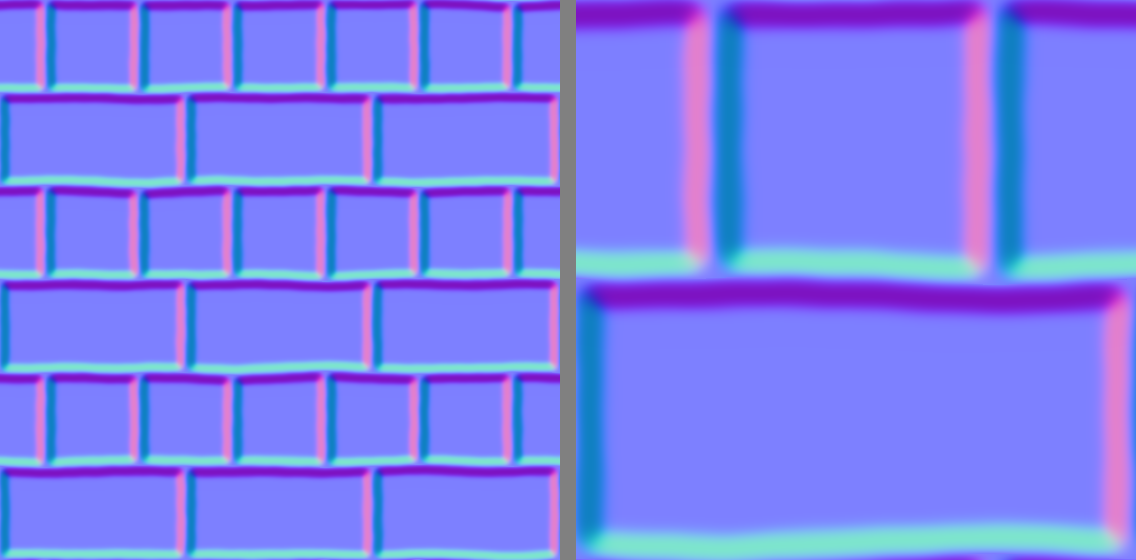
Left: the whole. Right: its middle third, enlarged.
Reproduce this texture map procedurally as a Shadertoy shader.

```glsl
// Tangent-space normal map of a brick wall: courses of long stretchers alternate
// with courses of short headers. Each brick is a raised block whose soft edge
// slopes are encoded as colour; tiling gradient noise makes the joints wander.

const float COURSES = 6.0;         // brick courses up the canvas
const float EDGE_INSET = 0.058;    // joint centre to brick edge, in course heights
const float EDGE_SOFTNESS = 0.033; // spread of the rounded edge, in course heights
const float LIT_SLOPE = 1.3;       // steepness of right and bottom edges
const float SHADED_SLOPE = 1.65;   // steepness of left and top edges

// Random unit vector for a lattice point
vec2 latticeGradient(vec2 cell) {
    float h = fract(sin(dot(cell, vec2(127.1, 311.7))) * 43758.5);
    float angle = 6.2832 * h;
    return vec2(cos(angle), sin(angle));
}

// Gradient noise that repeats every 'period' cells
float gradientNoise(vec2 p, float period, float seed) {
    vec2 cell = floor(p), f = p - cell;
    vec2 blend = f * f * f * (f * (f * 6.0 - 15.0) + 10.0);
    vec4 corner;
    for (int i = 0; i < 4; i++) {
        vec2 o = vec2(i & 1, i >> 1);
        vec2 wrapped = mod(cell + o, period) + seed;
        corner[i] = dot(latticeGradient(wrapped), f - o);
    }
    vec2 rows = mix(corner.xz, corner.yw, blend.x);
    return mix(rows.x, rows.y, blend.y);
}

// Independent noise for both axes, over the unit canvas
vec2 wobble(vec2 uv, float period, float seed) {
    return vec2(gradientNoise(uv * period, period, seed),
                gradientNoise(uv * period, period, seed + 53.0));
}

// Height of the soft edge at distance d inside the joint centre
vec2 edgeHeight(vec2 d) {
    return 1.0 / (1.0 + exp(-1.7 * (d - EDGE_INSET) / EDGE_SOFTNESS));
}

// Steepness of the soft edge, scaled to peak at one
vec2 edgeSlope(vec2 d) {
    vec2 t = (d - EDGE_INSET) / EDGE_SOFTNESS;
    return exp(-0.5 * t * t);
}

// Slope of the wall; p is measured in course heights
vec2 brickSlope(vec2 p) {
    float header = mod(floor(p.y), 2.0);
    vec2 size = vec2(2.0 - header, 1.0);
    vec2 low = vec2(mod(p.x - 0.5 * header, size.x), fract(p.y));
    vec2 high = size - low;

    // Own edges, plus the tails of the neighbours' edges across the joint
    vec2 slopeLow = edgeSlope(low), slopeHigh = edgeSlope(high);
    vec2 tailLow = edgeSlope(-low), tailHigh = edgeSlope(-high);

    // Green points down the canvas, so the vertical sign is flipped
    vec2 lit = vec2(slopeHigh.x + tailLow.x, slopeLow.y + tailHigh.y);
    vec2 shaded = vec2(slopeLow.x + tailHigh.x, slopeHigh.y + tailLow.y);
    vec2 height = edgeHeight(low) * edgeHeight(high);
    return (LIT_SLOPE * lit - SHADED_SLOPE * shaded) * height.yx;
}

// Pack a slope as a normal colour
vec3 normalColour(vec2 slope) {
    vec3 n = normalize(vec3(slope, 1.0));
    return vec3(0.49, 0.50, 0.50) + 0.5 * n;
}

void mainImage(out vec4 fragColor, in vec2 fragCoord) {
    vec2 uv = fragCoord / iResolution.xy;

    // Slow drift of the courses plus a faint ripple along the edges
    vec2 p = uv * COURSES + vec2(0.008, -0.003);
    p += vec2(0.010, 0.044) * wobble(uv, 6.0, 11.0);
    p += vec2(0.010, 0.006) * wobble(uv, 32.0, 29.0);

    fragColor = vec4(normalColour(brickSlope(p)), 1.0);
}
```
